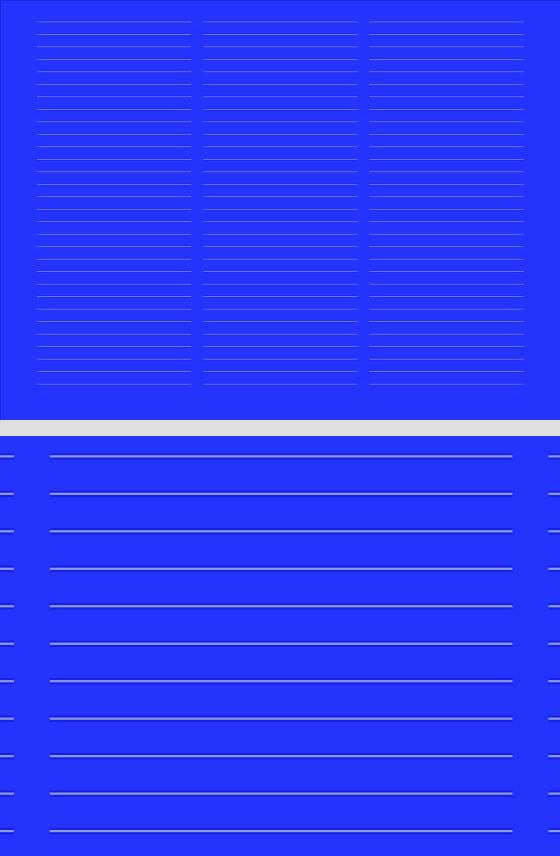
Top, the full canvas; bottom, a detail of the centre.
Give the GLSL for this pattern, as a WebGL 1 fragment shader.

```glsl
precision highp float;
// Three columns of thin pale ruled lines with dark fringes on a vivid blue sheet.

uniform vec2 u_resolution;

// Lengths are fractions of the canvas height.
#define COLUMNS 3.0
#define ROWS 30.0
#define FIRST_LINE vec2(0.0882, 0.9479)
#define PITCH vec2(0.3958, 0.02974)
#define LINE_LENGTH 0.3672
#define LINE_WIDTH 0.00174
#define FRINGE_WIDTH 0.0052
#define EDGE_WIDTH 0.0016
#define SHEET_COLOR vec3(0.14, 0.20, 0.995)
#define LINE_COLOR vec3(0.55, 0.61, 1.0)
#define FRINGE_COLOR vec3(0.09, 0.13, 0.88)
#define EDGE_COLOR vec3(0.10, 0.14, 0.78)

// Share of a pixel, centred at offset, that lies inside a centred band.
float bandCoverage(float offset, float width, float pixel) {
  float upper = min(offset + 0.5 * pixel, 0.5 * width);
  float lower = max(offset - 0.5 * pixel, -0.5 * width);
  return clamp((upper - lower) / pixel, 0.0, 1.0);
}

void main() {
  float pixel = 1.0 / u_resolution.y;
  vec2 p = gl_FragCoord.xy * pixel;
  float aspect = u_resolution.x * pixel;

  // Offset from the middle of the nearest line, limited to the ruled block.
  vec2 fromFirst = vec2(p.x - FIRST_LINE.x - 0.5 * LINE_LENGTH, FIRST_LINE.y - p.y);
  vec2 cell = clamp(floor(fromFirst / PITCH + 0.5), vec2(0.0), vec2(COLUMNS, ROWS) - 1.0);
  vec2 offset = fromFirst - cell * PITCH;

  // Dark fringe first, then the pale line over its centre.
  float along = bandCoverage(offset.x, LINE_LENGTH, pixel);
  float fringe = along * bandCoverage(offset.y, FRINGE_WIDTH, pixel);
  float line = along * bandCoverage(offset.y, LINE_WIDTH, pixel);
  vec3 color = SHEET_COLOR + fringe * (FRINGE_COLOR - SHEET_COLOR);
  color += line * (LINE_COLOR - FRINGE_COLOR);

  // Narrow shade along the left and top edges of the sheet.
  float leftEdge = bandCoverage(p.x, 2.0 * EDGE_WIDTH, pixel);
  float topEdge = bandCoverage(1.0 - p.y, 2.0 * EDGE_WIDTH, pixel);
  float edge = max(leftEdge, topEdge) * step(p.x, aspect);
  color = mix(color, EDGE_COLOR, edge);

  gl_FragColor = vec4(color, 1.0);
}
```
